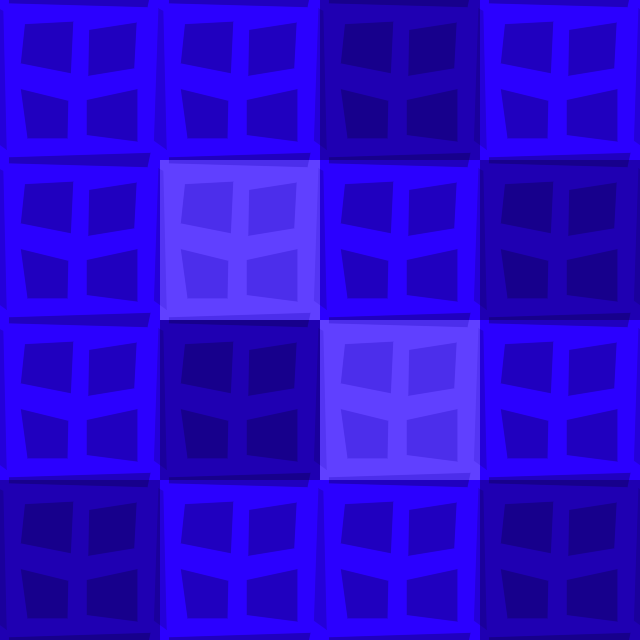
Give the GLSL for this pattern, as a three.js fragment shader.

```glsl
varying vec2 vUv;

const float TILES = 4.0;
const float SOFTNESS = 0.004;      // half width of a smoothed edge, in tiles
const float SIDE_STRENGTH = 0.6;   // side bevel shading relative to the panes

const vec3 MID_FACE = vec3(0.17, 0.0, 1.0);
const vec3 MID_SHADE = vec3(0.125, 0.0, 0.75);
const vec3 DARK_FACE = vec3(0.12, 0.0, 0.70);
const vec3 DARK_SHADE = vec3(0.09, 0.0, 0.55);
const vec3 LIGHT_FACE = vec3(0.376, 0.25, 1.0);
const vec3 LIGHT_SHADE = vec3(0.30, 0.18, 0.92);

// Tone of each tile, one line per row from the bottom: -1 dark, 0 mid, 1 light
const mat4 TONES = mat4(
  -1.0,  0.0,  0.0, -1.0,
   0.0, -1.0,  1.0,  0.0,
   0.0,  1.0,  0.0, -1.0,
   0.0,  0.0, -1.0,  0.0);

vec4 oneHot(float index) {
  return 1.0 - step(0.5, abs(vec4(0.0, 1.0, 2.0, 3.0) - index));
}

float tileTone(vec2 cell) {
  return dot(TONES * oneHot(cell.y), oneHot(cell.x));
}

// Signed distance to the line a-b, positive on its left
float edgeDistance(vec2 p, vec2 a, vec2 b) {
  vec2 along = normalize(b - a);
  return dot(p - a, vec2(-along.y, along.x));
}

// Coverage of a convex quad with clockwise corners
float quad(vec2 p, vec2 a, vec2 b, vec2 c, vec2 d) {
  float dist = max(max(edgeDistance(p, a, b), edgeDistance(p, b, c)),
                   max(edgeDistance(p, c, d), edgeDistance(p, d, a)));
  return 1.0 - smoothstep(-SOFTNESS, SOFTNESS, dist);
}

// Four skewed panes inside a tile
float panes(vec2 p) {
  float upperLeft = quad(p, vec2(0.156, 0.849), vec2(0.458, 0.865),
                            vec2(0.443, 0.542), vec2(0.130, 0.604));
  float upperRight = quad(p, vec2(0.557, 0.813), vec2(0.854, 0.859),
                             vec2(0.839, 0.573), vec2(0.552, 0.526));
  float lowerLeft = quad(p, vec2(0.130, 0.443), vec2(0.427, 0.370),
                            vec2(0.422, 0.135), vec2(0.172, 0.135));
  float lowerRight = quad(p, vec2(0.542, 0.375), vec2(0.859, 0.443),
                             vec2(0.859, 0.115), vec2(0.542, 0.156));
  return max(max(upperLeft, upperRight), max(lowerLeft, lowerRight));
}

// Bevel strips straddling the seams between tiles
float flatBevel(vec2 p) {
  p.y -= step(0.5, p.y);
  return quad(p, vec2(0.056, 0.017), vec2(0.941, 0.045),
                 vec2(0.922, -0.045), vec2(0.056, -0.021));
}

float sideBevel(vec2 p) {
  p.x -= step(0.5, p.x);
  return quad(p, vec2(-0.010, 0.948), vec2(0.021, 0.932),
                 vec2(0.042, 0.063), vec2(-0.038, 0.120));
}

void main() {
  vec2 grid = vUv * TILES;
  vec2 cell = min(floor(grid), TILES - 1.0);
  vec2 p = grid - cell;

  // Tile palette
  float tone = tileTone(cell);
  float dark = max(-tone, 0.0);
  float light = max(tone, 0.0);
  vec3 face = mix(mix(MID_FACE, DARK_FACE, dark), LIGHT_FACE, light);
  vec3 shade = mix(mix(MID_SHADE, DARK_SHADE, dark), LIGHT_SHADE, light);

  // Panes and bevels share the shaded colour
  float shading = max(panes(p), flatBevel(p));
  shading = max(shading, SIDE_STRENGTH * sideBevel(p));

  gl_FragColor = vec4(mix(face, shade, shading), 1.0);
}
```
